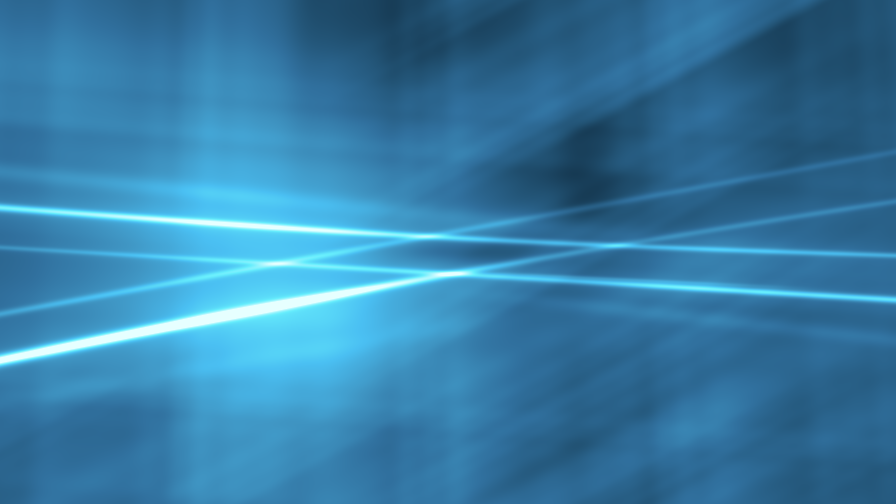
Reproduce this background procedurally as a WebGL 1 fragment shader.

```glsl
precision highp float;
uniform vec2 u_resolution;

#define ABYSS vec3(0.06, 0.17, 0.25)
#define NAVY vec3(0.13, 0.32, 0.45)
#define STEEL vec3(0.19, 0.44, 0.62)
#define AZURE vec3(0.25, 0.59, 0.77)
#define SKY vec3(0.29, 0.75, 0.95)
#define CYAN vec3(0.40, 0.93, 0.99)
#define WHITE vec3(0.90, 1.00, 1.00)
#define AMBIENT 1.38
#define CURTAIN 0.34
#define SHAFT 0.36
#define RIBBON 0.20

// Layered sines, roughly -1 to 1
float streaks(float t, float seed) {
  float sum = 0.0;
  float amp = 0.6;
  for (int i = 0; i < 4; i++) {
    sum += amp * sin(t + seed);
    t = t * 1.83 + sum * 0.6;
    seed = seed * 1.7 + 2.1;
    amp *= 0.55;
  }
  return sum;
}

// Soft elliptical pool of light
float pool(vec2 p, vec2 center, vec2 radius) {
  vec2 d = (p - center) / radius;
  return exp(-dot(d, d));
}

// Thin core with a wide faint halo
float beam(float d, float width) {
  float r = d / width;
  return exp(-r * r) + 0.22 * exp(-abs(r) * 0.28);
}

// Broad band, crisp below and soft above
float band(float d, float width) {
  return smoothstep(-0.02, 0.02, d) * exp(-max(d, 0.0) / width);
}

// Brightness level to colour
vec3 ramp(float level) {
  vec3 c = mix(ABYSS, NAVY, clamp(level, 0.0, 1.0));
  c = mix(c, STEEL, clamp(level - 1.0, 0.0, 1.0));
  c = mix(c, AZURE, clamp(level - 2.0, 0.0, 1.0));
  c = mix(c, SKY, clamp(level - 3.0, 0.0, 1.0));
  c = mix(c, CYAN, clamp(level - 4.0, 0.0, 1.0));
  return mix(c, WHITE, clamp((level - 5.0) * 0.7, 0.0, 1.0));
}

void main() {
  vec2 p = gl_FragCoord.xy / u_resolution.y;
  p.x *= 1.7778 * u_resolution.y / u_resolution.x;
  float along = p.x / 1.7778;
  float diagonal = p.y - 0.54 * p.x;
  float tilt = p.y + 0.075 * p.x;

  // Broad light
  float level = AMBIENT;
  level += 2.20 * pool(p, vec2(0.52, 0.49), vec2(0.40, 0.33));
  level += 0.95 * pool(p, vec2(0.64, 0.35), vec2(0.28, 0.12));
  level += 0.40 * pool(p, vec2(0.40, 0.64), vec2(0.20, 0.14));
  level += 0.70 * pool(p, vec2(0.10, 0.86), vec2(0.45, 0.13));
  level += 0.90 * pool(p, vec2(0.55, 0.08), vec2(0.40, 0.20));
  level += 0.45 * pool(p, vec2(1.40, 0.36), vec2(0.45, 0.22));
  level += 0.50 * pool(p, vec2(1.30, 0.08), vec2(0.30, 0.10));

  // Broad shade
  level -= 0.95 * pool(p, vec2(0.86, 0.94), vec2(0.20, 0.16));
  level -= 0.60 * pool(p, vec2(0.64, 0.98), vec2(0.08, 0.20));
  level -= 1.00 * pool(p, vec2(1.14, 0.61), vec2(0.16, 0.09));
  level -= 0.45 * pool(p, vec2(1.17, 0.72), vec2(0.06, 0.20));
  level -= 1.50 * pool(p, vec2(0.95, 0.502), vec2(0.16, 0.030));
  level -= 0.40 * pool(p, vec2(1.65, 0.92), vec2(0.25, 0.22));
  level -= 0.35 * pool(p, vec2(1.12, 0.22), vec2(0.12, 0.20));

  // Vertical curtains, diagonal shafts and tilted ribbons
  float fan = p.x + 0.10 * (p.y - 0.5) * (along - 0.5);
  float away = smoothstep(0.02, 0.35, abs(p.y - 0.48));
  level += CURTAIN * mix(0.25, 1.0, away) * streaks(fan * 14.0, 0.8);
  float right = smoothstep(0.30, 0.60, along) * smoothstep(1.1, 0.7, along);
  level += SHAFT * right * streaks(diagonal * 22.0, 2.4);
  level += 0.25 * streaks(diagonal * 19.0, 4.1) * smoothstep(0.40, 0.1, p.y);
  level += RIBBON * streaks(tilt * 21.0, 1.3) * smoothstep(1.0, 0.75, p.y);

  // Wide shaft toward the upper right
  float upper = smoothstep(0.58, 0.88, p.y) * smoothstep(0.7, 1.2, p.x);
  level += 0.95 * upper * band(diagonal - 0.125, 0.16);

  // Faint ribbons
  level += 0.60 * beam(p.y - 0.660 + 0.100 * p.x, 0.018) * (1.0 - 0.8 * along);
  level += 0.35 * band(p.y - 0.760 + 0.080 * p.x, 0.050) * (1.0 - 0.5 * along);
  level += 0.45 * beam(p.y - 0.524 + 0.112 * p.x, 0.016) * smoothstep(0.4, 0.7, along);
  level += 0.40 * beam(p.y - 0.200 - 0.170 * p.x, 0.022) * (1.0 - along);

  // Falling beams
  float bow = 0.012 * sin(3.1416 * along);
  float high = p.y - 0.588 + 0.0535 * p.x + bow;
  float low = p.y - 0.509 + 0.0585 * p.x;
  level += mix(2.6, 1.5, along) * beam(high, mix(0.0075, 0.0055, along));
  level += mix(0.9, 2.6, smoothstep(0.2, 0.9, along)) * beam(low, mix(0.005, 0.007, along));
  level += 0.7 * beam(low - 0.018 * (along - 0.2), 0.004) * smoothstep(0.5, 0.65, along)
    * smoothstep(0.95, 0.75, along);

  // Rising beams
  float side = p.y - 0.377 - 0.181 * p.x;
  float main_ray = p.y - 0.285 - 0.205 * p.x + 0.0155 * p.x * p.x;
  level += mix(1.2, 0.6, along) * beam(side, 0.007);
  float power = mix(4.4, 0.9, smoothstep(0.10, 0.75, along));
  level += power * beam(main_ray, mix(0.0115, 0.0065, smoothstep(0.0, 0.75, along)));

  gl_FragColor = vec4(ramp(level), 1.0);
}
```
